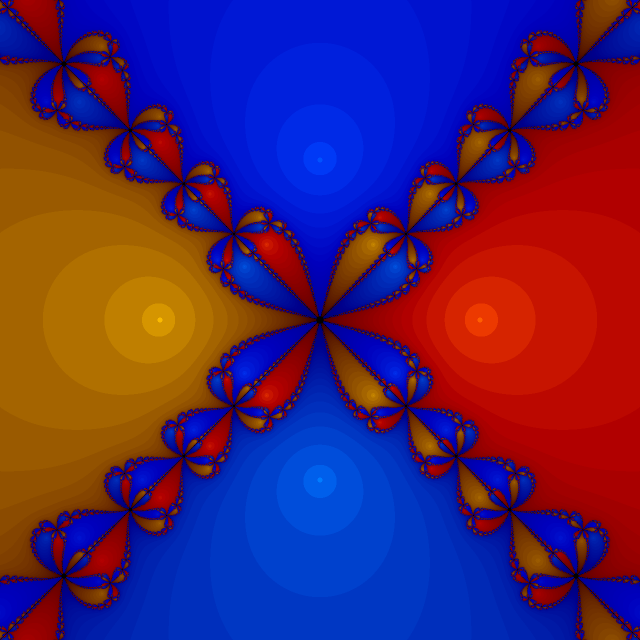
This background is drawn by a Shadertoy shader. Its source:

```glsl
// Basins of attraction of the four roots of z^4 = 1 on the complex plane.
// Each point takes the hue of the root its tangent-step iteration reaches,
// darkened by the number of steps; points that never settle stay black.

const int MAX_STEPS = 38;

// One root-finding step: z - (z^4 - 1) / (4 z^3) = 3z/4 + 1/(4 z^3).
vec2 rootStep(vec2 z) {
    vec2 inv = vec2(z.x, -z.y) / max(dot(z, z), 1e-12);
    vec2 inv2 = vec2(inv.x * inv.x - inv.y * inv.y, 2.0 * inv.x * inv.y);
    vec2 inv3 = vec2(inv2.x * inv.x - inv2.y * inv.y,
                     inv2.x * inv.y + inv2.y * inv.x);
    return 0.75 * z + 0.25 * inv3;
}

// Hue of the root nearest to z; the fourth value is its darkening rate.
vec4 rootHue(vec2 z) {
    vec4 red = vec4(1.07, 0.37, 0.00, 0.21);
    vec4 ochre = vec4(0.98, 0.73, 0.00, 0.21);
    vec4 royalBlue = vec4(0.00, 0.32, 1.06, 0.14);
    vec4 azure = vec4(0.00, 0.49, 1.04, 0.17);
    if (abs(z.x) > abs(z.y)) return z.x > 0.0 ? red : ochre;
    return z.y > 0.0 ? royalBlue : azure;
}

vec3 basinColor(vec2 z) {
    for (int i = 0; i < MAX_STEPS; i++) {
        // Fold the plane so that all four roots land on (1, 0).
        vec2 folded = abs(z);
        folded = vec2(max(folded.x, folded.y), min(folded.x, folded.y));
        if (length(folded - vec2(1.0, 0.0)) < 0.016) {
            vec4 hue = rootHue(z);
            return clamp(hue.rgb - hue.a * log(float(i + 1)), 0.0, 1.0);
        }
        z = rootStep(z);
    }
    return vec3(0.0);
}

void mainImage(out vec4 fragColor, in vec2 fragCoord) {
    // Average a 2 x 2 grid of samples; the canvas spans -2 to 2.
    vec3 color = vec3(0.0);
    for (int k = 0; k < 4; k++) {
        vec2 offset = vec2(k % 2, k / 2) * 0.5 - 0.25;
        vec2 centered = fragCoord + offset - 0.5 * iResolution.xy;
        color += 0.25 * basinColor(4.0 * centered / iResolution.y);
    }
    fragColor = vec4(color, 1.0);
}
```
